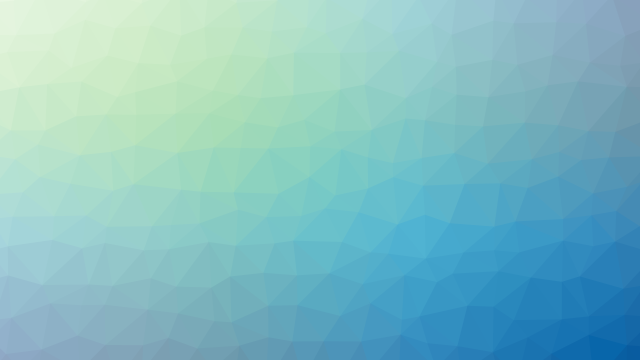
Reproduce this background procedurally as a WebGL 2 fragment shader.

```glsl
#version 300 es
precision highp float;
// Low-poly mesh of flat triangles over a pale green to deep blue gradient.
// A jittered grid is split into triangles along the shorter diagonals; each
// takes the perceptual blend of a palette run across and a run down the canvas.
uniform vec2 u_resolution;
out vec4 fragColor;

const float CELL_SIZE = 0.088;   // in canvas heights
const float JITTER = 0.62;       // in cells
const vec2 PALETTE_MARGIN = vec2(0.07, 0.105);

const vec3 PALETTE[9] = vec3[9](
  vec3(0.969, 0.988, 0.941), vec3(0.878, 0.953, 0.859), vec3(0.800, 0.922, 0.773),
  vec3(0.659, 0.867, 0.710), vec3(0.482, 0.800, 0.769), vec3(0.306, 0.702, 0.827),
  vec3(0.169, 0.549, 0.745), vec3(0.031, 0.408, 0.675), vec3(0.031, 0.251, 0.506));

const mat3 RGB_TO_XYZ = mat3(
  0.4124, 0.2126, 0.0193,
  0.3576, 0.7152, 0.1192,
  0.1805, 0.0722, 0.9505);

// Cube-rooted XYZ: mixing here is the same as mixing in Lab
vec3 toPerceptual(vec3 rgb) {
  vec3 light = pow((rgb + 0.055) / 1.055, vec3(2.4));
  return pow(RGB_TO_XYZ * light, vec3(1.0 / 3.0));
}

vec3 fromPerceptual(vec3 root) {
  vec3 light = max(inverse(RGB_TO_XYZ) * (root * root * root), 0.0);
  return clamp(1.055 * pow(light, vec3(1.0 / 2.4)) - 0.055, 0.0, 1.0);
}

vec3 paletteAt(float t) {
  float s = clamp(t, 0.0, 1.0) * 8.0;
  int i = min(int(s), 7);
  return mix(toPerceptual(PALETTE[i]), toPerceptual(PALETTE[i + 1]), s - float(i));
}

// Colour for a place given in 0..1 across and up the canvas
vec3 gradientAt(vec2 place) {
  vec2 t = mix(PALETTE_MARGIN, 1.0 - PALETTE_MARGIN, vec2(place.x, 1.0 - place.y));
  return fromPerceptual(mix(paletteAt(t.x), paletteAt(t.y), 0.5));
}

vec2 hash2(vec2 p) {
  vec2 q = vec2(dot(p, vec2(127.1, 311.7)), dot(p, vec2(269.5, 183.3)));
  return fract(sin(q) * 43758.5);
}

vec2 meshVertex(vec2 cell) {
  return cell + 0.5 + JITTER * (hash2(cell) - 0.5);
}

// Signed distance to the line from a to b, positive on its left
float leftOf(vec2 p, vec2 a, vec2 b) {
  vec2 e = normalize(b - a);
  return e.x * (p.y - a.y) - e.y * (p.x - a.x);
}

// Adds one triangle, weighted by its smooth coverage of the point
vec4 facet(vec2 p, vec2 a, vec2 b, vec2 c, float pixel, vec2 canvas) {
  float inside = min(leftOf(p, a, b), min(leftOf(p, b, c), leftOf(p, c, a)));
  float cover = clamp(0.5 + inside / pixel, 0.0, 1.0);
  if (cover <= 0.0) return vec4(0.0);
  vec2 middle = (a + b + c) / 3.0;
  return vec4(gradientAt(middle / canvas), 1.0) * cover;
}

// Sums the two triangles of the quad whose lower left vertex is in this cell
vec4 quadFacets(vec2 p, vec2 cell, float pixel, vec2 canvas) {
  vec2 a = meshVertex(cell);
  vec2 b = meshVertex(cell + vec2(1.0, 0.0));
  vec2 c = meshVertex(cell + vec2(1.0, 1.0));
  vec2 d = meshVertex(cell + vec2(0.0, 1.0));
  if (distance(a, c) < distance(b, d))
    return facet(p, a, b, c, pixel, canvas) + facet(p, a, c, d, pixel, canvas);
  return facet(p, a, b, d, pixel, canvas) + facet(p, b, c, d, pixel, canvas);
}

void main() {
  float scale = 1.0 / (u_resolution.y * CELL_SIZE);
  vec2 p = gl_FragCoord.xy * scale;
  vec2 canvas = u_resolution * scale;
  vec2 home = floor(p - 0.5);

  // Gather the quads that may reach this point
  vec4 sum = vec4(0.0);
  for (int y = -1; y <= 1; y++)
    for (int x = -1; x <= 1; x++)
      sum += quadFacets(p, home + vec2(x, y), scale, canvas);

  vec3 color = sum.a > 0.001 ? sum.rgb / sum.a : gradientAt(p / canvas);
  fragColor = vec4(color, 1.0);
}
```
